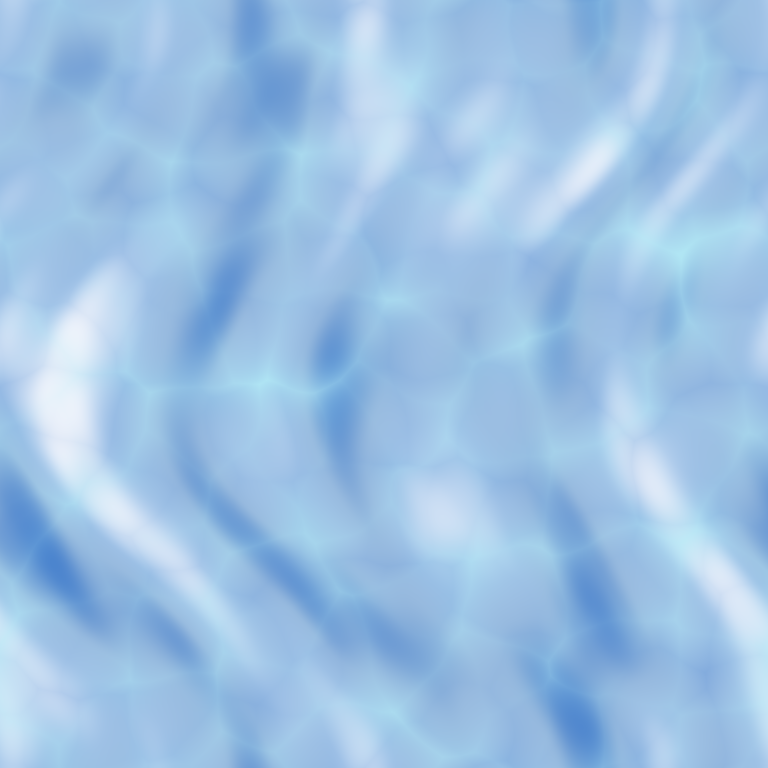
Write a WebGL 1 fragment shader that draws this texture.

```glsl
precision highp float;

uniform vec2 u_resolution;

const float TAU = 6.2831853;

vec2 hash2(vec2 p) {
  vec3 q = fract(p.xyx * vec3(0.1031, 0.1030, 0.0973));
  q += dot(q, q.yzx + 33.33);
  return fract((q.xx + q.yz) * q.zy);
}

// Slope of a lattice corner, wrapped to the period
float corner(vec2 cell, vec2 offset, vec2 local, vec2 period, float seed) {
  float angle = TAU * hash2(mod(cell + offset, period) + seed).x;
  return dot(vec2(cos(angle), sin(angle)), local - offset);
}

// Gradient noise that repeats over the unit square
float gradientNoise(vec2 uv, vec2 period, float seed) {
  vec2 p = uv * period;
  vec2 i = floor(p);
  vec2 f = p - i;
  vec2 w = f * f * f * (f * (f * 6.0 - 15.0) + 10.0);
  float low = mix(corner(i, vec2(0.0), f, period, seed),
                  corner(i, vec2(1.0, 0.0), f, period, seed), w.x);
  float high = mix(corner(i, vec2(0.0, 1.0), f, period, seed),
                   corner(i, vec2(1.0), f, period, seed), w.x);
  return mix(low, high, w.y);
}

// Distance to the nearest scattered point: peaks form a web of ridges
float cellDistance(vec2 uv, float period, float seed) {
  vec2 p = uv * period;
  vec2 i = floor(p);
  vec2 f = p - i;
  float nearest = 4.0;
  for (int y = -2; y <= 2; y++) {
    for (int x = -2; x <= 2; x++) {
      vec2 o = vec2(float(x), float(y));
      vec2 d = o + hash2(mod(i + o, period) + seed) - f;
      nearest = min(nearest, dot(d, d));
    }
  }
  return sqrt(nearest);
}

void main() {
  vec2 uv = gl_FragCoord.xy / u_resolution;

  // Long streaks, bent into a shallow wave
  vec2 bent = uv - vec2(0.11 * cos(TAU * uv.y), 0.0);
  bent.x += 0.02 * gradientNoise(uv, vec2(4.0), 11.0);
  float streak = gradientNoise(bent, vec2(7.0, 3.0), 3.0)
               + 0.35 * gradientNoise(bent, vec2(14.0, 5.0), 47.0);

  // Rippled webs of light and shade
  vec2 ripple = vec2(gradientNoise(uv, vec2(12.0), 71.0),
                     gradientNoise(uv, vec2(12.0), 93.0));
  vec2 rippled = uv + 0.022 * ripple;
  float glow = pow(cellDistance(rippled, 10.0, 17.0), 2.4);
  float crease = pow(cellDistance(rippled, 12.0, 59.0), 2.4);

  vec3 water = vec3(0.61, 0.745, 0.888);
  vec3 deep = vec3(0.24, 0.48, 0.80);
  vec3 foam = vec3(0.95, 0.96, 0.985);
  vec3 shade = vec3(0.42, 0.60, 0.84);
  vec3 cyan = vec3(0.71, 0.93, 0.97);

  vec3 color = water + 0.10 * streak;
  color = mix(color, foam, 0.95 * smoothstep(0.08, 0.62, streak));
  color = mix(color, deep, 0.90 * smoothstep(0.12, 0.66, -streak));
  color = mix(color, shade, min(0.50 * crease, 0.6));
  color = mix(color, cyan, min(0.75 * glow, 0.85));

  gl_FragColor = vec4(color, 1.0);
}
```
